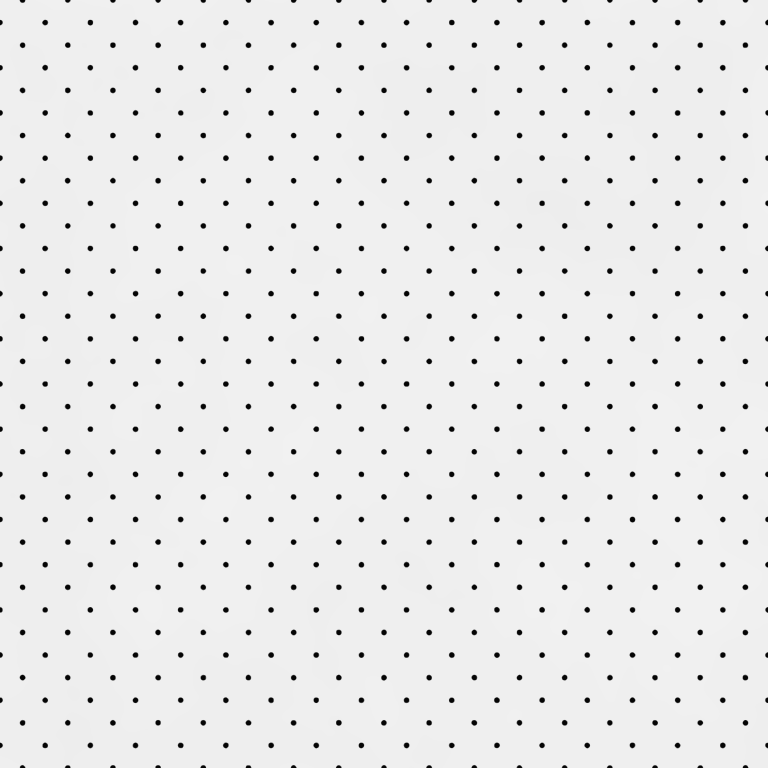
Write a three.js fragment shader that draws this pattern.

```glsl
varying vec2 vUv;

float hash(vec2 p) {
  return fract(sin(dot(p, vec2(127.1, 311.7))) * 43758.5453);
}

float valueNoise(vec2 p) {
  vec2 cell = floor(p);
  vec2 f = fract(p);
  f = f * f * (3.0 - 2.0 * f);
  return mix(
    mix(hash(cell), hash(cell + vec2(1.0, 0.0)), f.x),
    mix(hash(cell + vec2(0.0, 1.0)), hash(cell + vec2(1.0, 1.0)), f.x),
    f.y);
}

float cloudNoise(vec2 p) {
  float sum = 0.0;
  float amplitude = 0.5;
  for (int octave = 0; octave < 4; octave++) {
    sum += amplitude * valueNoise(p);
    p = mat2(1.6, 1.2, -1.2, 1.6) * p + 7.3;
    amplitude *= 0.5;
  }
  return sum;
}

// Distance to the nearest point of two square lattices staggered by half a cell
float staggeredDistance(vec2 p) {
  vec2 sideDot = fract(p + vec2(0.5, 0.0)) - 0.5;
  vec2 baseDot = fract(p + vec2(0.0, 0.5)) - 0.5;
  return min(length(sideDot), length(baseDot));
}

void main() {
  // Pale paper with faint, soft mottling
  float clouds = cloudNoise(vUv * 6.0 + 3.7);
  vec3 paper = vec3(0.938 + 0.022 * (clouds - 0.47));

  // Small ink dots, 17 cells across and down, with slightly uneven rims
  vec2 p = vUv * 17.0;
  float rim = 0.008 * (valueNoise(p * 24.0) - 0.5);
  float ink = 1.0 - smoothstep(-0.018, 0.018, staggeredDistance(p) - 0.06 - rim);

  gl_FragColor = vec4(mix(paper, vec3(0.015), ink), 1.0);
}
```
